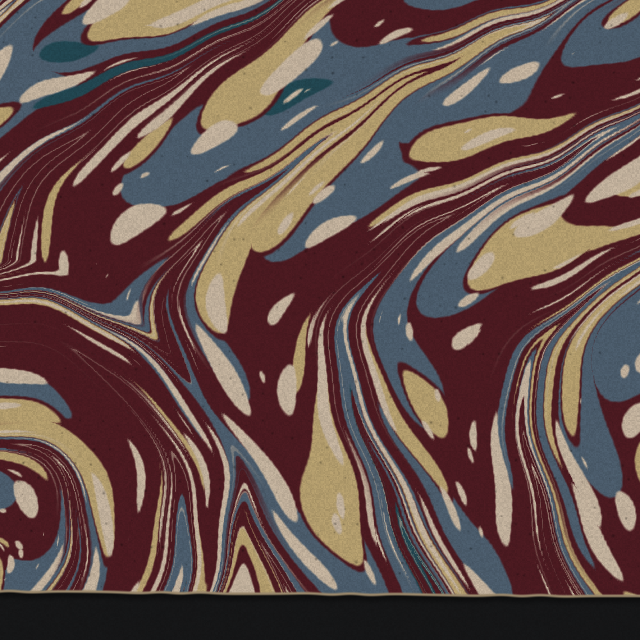
Give the GLSL for this texture, as a Shadertoy shader.

```glsl
float hash(vec2 p) {
    vec3 h = fract(vec3(p.xyx) * 0.1031);
    h += dot(h, h.yzx + 33.33);
    return fract((h.x + h.y) * h.z);
}

// Signed distance to scattered round drops of paint, one per cell
float drops(vec2 q, float cell, float smallest, float largest, float seed) {
    vec2 id = floor(q / cell);
    float d = 1.0;
    for (int j = -1; j <= 1; j++)
    for (int i = -1; i <= 1; i++) {
        vec2 c = id + vec2(i, j);
        vec2 jitter = vec2(hash(c + seed), hash(c + seed + 17.3));
        vec2 centre = (c + 0.2 + 0.6 * jitter) * cell;
        float radius = mix(smallest, largest, hash(c + seed + 41.7));
        d = min(d, length(q - centre) - radius);
    }
    return d;
}

float cover(float d) {
    float w = 0.85 * fwidth(d) + 0.0007;
    return 1.0 - smoothstep(-w, w, d);
}

// Coordinates across (x) and along (y) the curved strokes of the comb
vec2 strokeSpace(vec2 p) {
    float along = p.y - 0.6 + 0.3 * p.x;
    float bend = (along > 0.0 ? 1.3 : 0.85) * (sqrt(along * along + 0.05) - 0.2236);
    vec2 feather = vec2(p.x - bend, along);

    vec2 c = p - vec2(-0.02, 0.14);
    float r = length(c * vec2(1.1, 1.0));
    vec2 swirl = vec2(1.6 * r + 0.02 * sin(5.0 * p.x + 9.0 * p.y), 0.13 * atan(c.y, c.x));
    return mix(swirl, feather, smoothstep(0.33, 0.45, r));
}

// Paint close to each stroke is dragged along it
vec2 drag(vec2 q) {
    float n = round(q.x / 0.27);
    float pull = 0.0;
    for (int i = -1; i <= 1; i++) {
        float k = n + float(i);
        float d = q.x - 0.27 * k;
        d = sqrt(d * d + 0.00002);
        float strength = 0.35 + 0.25 * hash(vec2(k + 20.0, 3.0));
        pull += strength * exp(-d / 0.055) + 0.18 * exp(-d / 0.014);
    }
    return vec2(q.x, q.y - pull);
}

void mainImage(out vec4 fragColor, in vec2 fragCoord) {
    vec2 uv = fragCoord / iResolution.y;

    // Uneven hand movement and ragged paint borders
    vec2 p = uv + 0.010 * sin(uv.yx * vec2(13.0, 11.0) + vec2(1.0, 4.0));
    p += 0.004 * sin(uv.yx * vec2(37.0, 43.0) + 3.0 * uv.xy);
    p += 0.0003 * sin(uv.yx * 370.0 + 5.0 * sin(uv * 143.0));

    vec2 stroke = strokeSpace(p);
    vec2 q = drag(stroke);
    float nearStroke = exp(-abs(stroke.x - 0.27 * round(stroke.x / 0.27)) / 0.03);

    vec3 maroon = vec3(0.29, 0.10, 0.125);
    vec3 blue = vec3(0.29, 0.355, 0.415);
    vec3 teal = vec3(0.13, 0.27, 0.31);
    vec3 yellow = vec3(0.69, 0.605, 0.42);
    vec3 cream = vec3(0.745, 0.68, 0.60);

    // Layers of paint, from the broad drops to the small ones
    float blueDrops = drops(q, 0.24, 0.06, 0.122, 5.0);
    float yellowDrops = drops(q * vec2(1.1, 0.9), 0.2, 0.012, 0.082, 63.0);
    float tealDrops = drops(q, 0.21, -0.11, 0.045, 91.0);
    float creamDrops = drops(q * vec2(1.3, 0.77), 0.1, 0.0, 0.035, 132.0);
    float flecks = drops(q * vec2(1.4, 0.7), 0.065, -0.025, 0.012, 177.0);

    vec3 color = mix(maroon, blue, cover(blueDrops));
    color = mix(color, teal, cover(tealDrops));
    color = mix(color, maroon, cover(yellowDrops - 0.007));
    color = mix(color, yellow, cover(yellowDrops));
    color = mix(color, cream, cover(min(creamDrops, flecks)));

    // Drawn out threads beside the strokes
    float thread = abs(fract(q.y * 6.0 + 0.3 * sin(q.x * 31.0)) - 0.5) - 0.04;
    color = mix(color, cream, 0.55 * cover(thread) * smoothstep(0.15, 0.5, nearStroke));
    float seam = abs(fract(q.y * 4.0 + 0.37) - 0.5) - 0.09;
    color = mix(color, maroon, cover(seam) * smoothstep(0.15, 0.5, nearStroke));

    // Paper grain and dark specks
    float grain = hash(floor(uv * 500.0)) + 0.5 * hash(floor(uv * 250.0) + 9.0) - 0.75;
    color *= 1.0 + 0.09 * grain;
    float specks = drops(uv, 0.022, -0.006, 0.0018, 211.0);
    color *= 1.0 - 0.3 * cover(specks);

    // Cut lower edge of the sheet on a dark table
    float edge = uv.y - 0.074 + 0.008 * uv.x - 0.0008 * sin(uv.x * 60.0 + 2.0 * sin(uv.x * 23.0));
    color = mix(color, vec3(0.60, 0.53, 0.42), cover(edge - 0.004));
    vec3 table = vec3(0.082, 0.084, 0.088) * (1.0 + 0.1 * grain);
    table *= 1.0 - 0.4 * smoothstep(-0.015, 0.0, edge);
    color = mix(color, table, cover(edge));

    fragColor = vec4(color, 1.0);
}
```
